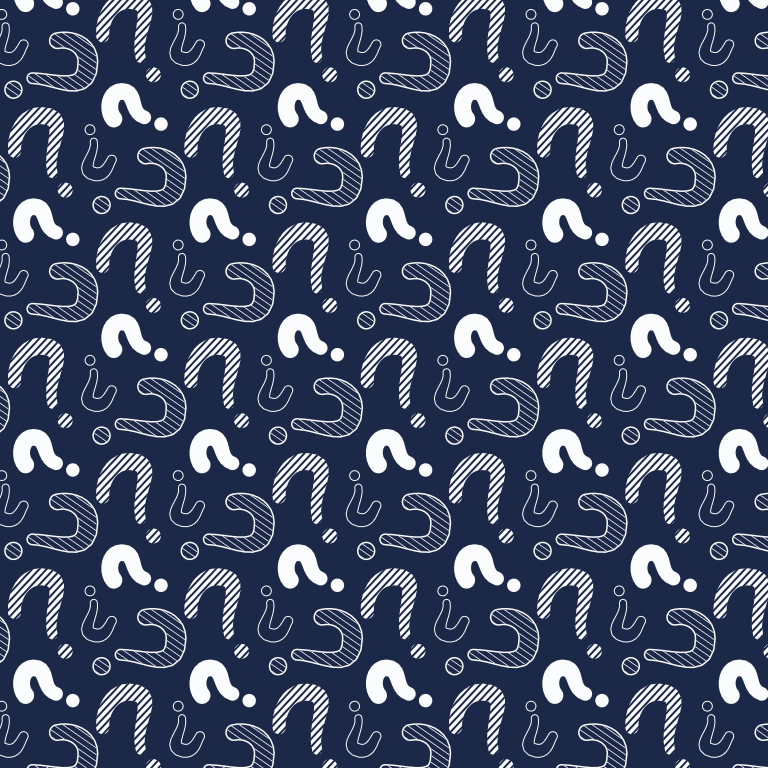
Write a WebGL 1 fragment shader that draws this pattern.

```glsl
precision highp float;

uniform vec2 u_resolution;

// All lengths are in design units: CANVAS units span the canvas.
const float CANVAS = 768.0;
const vec2 CELL = vec2(176.4, 115.3);   // each row shifts by half a cell
const vec3 NAVY = vec3(0.108, 0.155, 0.28);
const vec3 WHITE = vec3(0.985, 0.988, 0.992);

const vec2 STRIPED_CENTER = vec2(389.3, 142.1);
const vec2 SOLID_CENTER = vec2(302.7, 105.4);
const vec2 HATCHED_CENTER = vec2(327.0, 178.0);
const vec2 THIN_CENTER = vec2(272.7, 158.7);

const float STRIPE_PERIOD = 5.3;
const float STRIPE_WIDTH = 3.3;
const float STRIPE_ANGLE = 0.75;
const float HATCH_PERIOD = 5.5;
const float HATCH_WIDTH = 0.75;
const float HATCH_ANGLE = 2.18;
const float BOLD_LINE = 1.5;
const float THIN_LINE = 1.0;
const int SEGMENTS = 10;

// Offset from the nearest copy of a motif on the staggered lattice
vec2 nearestCopy(vec2 p, vec2 center) {
  vec2 q = p - center;
  float row = floor(q.y / CELL.y + 0.5);
  q -= row * vec2(0.5 * CELL.x, CELL.y);
  q.x -= CELL.x * floor(q.x / CELL.x + 0.5);
  return q;
}

vec2 bezier(vec2 a, vec2 b, vec2 c, vec2 d, float t) {
  float s = 1.0 - t;
  return s * s * s * a + 3.0 * s * s * t * b + 3.0 * s * t * t * c + t * t * t * d;
}

float disc(vec2 p, vec2 center, float radius) {
  return length(p - center) - radius;
}

// Distance to a cubic stroke whose radius eases from r0 to r1
float stroke(vec2 p, vec2 a, vec2 b, vec2 c, vec2 d, float r0, float r1) {
  float dist = 1e5;
  vec2 start = a;
  float startRadius = r0;
  for (int i = 1; i <= SEGMENTS; i++) {
    float t = float(i) / float(SEGMENTS);
    vec2 end = bezier(a, b, c, d, t);
    float endRadius = mix(r0, r1, smoothstep(0.0, 1.0, t));
    vec2 along = end - start;
    float h = clamp(dot(p - start, along) / dot(along, along), 0.0, 1.0);
    dist = min(dist, length(p - start - h * along) - mix(startRadius, endRadius, h));
    start = end;
    startRadius = endRadius;
  }
  return dist;
}

// Parallel lines; the angle is that of their normal
float lines(vec2 p, float angle, float period, float width) {
  float x = dot(p, vec2(cos(angle), sin(angle)));
  return abs(mod(x, period) - 0.5 * period) - 0.5 * width;
}

float outline(float dist, float width) {
  return abs(dist + 0.5 * width) - 0.5 * width;
}

float stripedMark(vec2 p) {
  float hook = stroke(p, vec2(-22.0, 9.0), vec2(-23.0, -9.0), vec2(-12.0, -27.0), vec2(5.0, -26.5), 6.5, 8.5);
  float stem = stroke(p, vec2(5.0, -26.5), vec2(36.0, -26.0), vec2(9.0, 6.0), vec2(16.0, 31.0), 8.5, 5.0);
  float shape = min(min(hook, stem), disc(p, vec2(28.7, 48.0), 7.4));
  return max(shape, lines(p, STRIPE_ANGLE, STRIPE_PERIOD, STRIPE_WIDTH));
}

float solidMark(vec2 p) {
  float hook = stroke(p, vec2(-12.5, 13.5), vec2(-20.0, 5.0), vec2(-17.0, -14.0), vec2(-4.5, -14.0), 8.5, 8.3);
  float stem = stroke(p, vec2(-4.5, -14.0), vec2(11.0, -14.0), vec2(3.0, 7.0), vec2(18.0, 12.0), 8.3, 6.8);
  return min(min(hook, stem), disc(p, vec2(34.7, 18.7), 6.7));
}

float hatchedMark(vec2 p) {
  float hook = stroke(p, vec2(-5.0, -22.0), vec2(9.0, -25.0), vec2(25.5, -17.0), vec2(25.5, -1.0), 8.5, 10.5);
  float stem = stroke(p, vec2(25.5, -1.0), vec2(25.5, 34.0), vec2(-6.0, 16.0), vec2(-30.0, 15.5), 10.5, 6.0);
  float shape = min(min(hook, stem), disc(p, vec2(-49.0, 27.0), 9.2));
  float hatch = max(shape, lines(p, HATCH_ANGLE, HATCH_PERIOD, HATCH_WIDTH));
  return min(outline(shape, BOLD_LINE), hatch);
}

float thinMark(vec2 p) {
  float stem = stroke(p, vec2(-2.5, -17.0), vec2(0.0, -4.0), vec2(-19.0, 12.0), vec2(-1.0, 15.5), 4.0, 7.0);
  float hook = stroke(p, vec2(-1.0, 15.5), vec2(9.0, 17.0), vec2(12.0, 7.0), vec2(15.5, 1.0), 7.0, 5.0);
  float shape = min(min(hook, stem), disc(p, vec2(-6.3, -29.0), 5.4));
  return outline(shape, THIN_LINE);
}

void main() {
  float pixel = CANVAS / u_resolution.y;
  vec2 p = vec2(gl_FragCoord.x, u_resolution.y - gl_FragCoord.y) * pixel;

  float dist = stripedMark(nearestCopy(p, STRIPED_CENTER));
  dist = min(dist, solidMark(nearestCopy(p, SOLID_CENTER)));
  dist = min(dist, hatchedMark(nearestCopy(p, HATCHED_CENTER)));
  dist = min(dist, thinMark(nearestCopy(p, THIN_CENTER)));

  float ink = clamp(0.5 - dist / pixel, 0.0, 1.0);
  gl_FragColor = vec4(mix(NAVY, WHITE, ink), 1.0);
}
```
